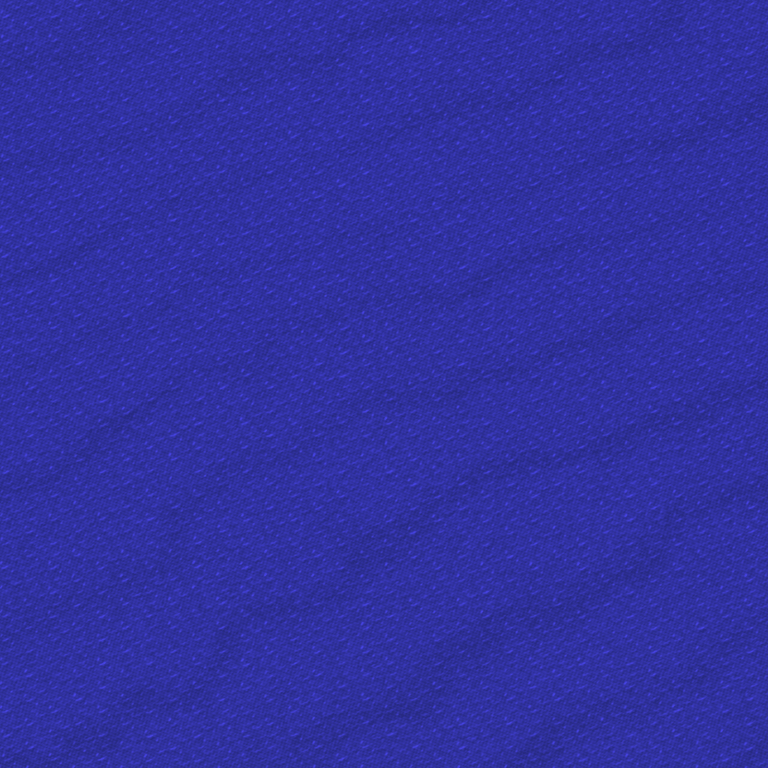
Reproduce this texture procedurally as a WebGL 2 fragment shader.

```glsl
#version 300 es
precision highp float;

uniform vec2 u_resolution;
out vec4 fragColor;

#define TILES 32.0
#define SLOPE 0.40
#define SHEAR 0.5
#define GLINT_GAIN 0.90
#define GROOVE_DEPTH 0.20
#define WEAVE_GAIN 0.14
#define GRAIN_GAIN 0.36
#define FOLD_DEPTH 0.11
#define FOLD_COUNT 7.0
#define SHADE_COLOR vec3(0.157, 0.168, 0.525)
#define GLINT_COLOR vec3(0.265, 0.255, 0.860)

const float TAU = 6.2832;

float hash(vec2 cell) {
    vec3 h = fract(cell.xyx * 0.1031);
    h += dot(h, h.yzx + 33.33);
    return fract((h.x + h.y) * h.z);
}

float valueNoise(vec2 p) {
    vec2 cell = floor(p);
    vec2 f = fract(p);
    f = f * f * (3.0 - 2.0 * f);
    float low = mix(hash(cell), hash(cell + vec2(1.0, 0.0)), f.x);
    float high = mix(hash(cell + vec2(0.0, 1.0)), hash(cell + 1.0), f.x);
    return mix(low, high, f.y);
}

float fbm(vec2 p) {
    float sum = 0.0;
    float gain = 0.5;
    for (int i = 0; i < 4; i++) {
        sum += gain * valueNoise(p);
        p = p * 2.03 + 17.3;
        gain *= 0.5;
    }
    return sum / 0.9375;
}

// Soft slanted dash, once per cell of the sheared lattice.
float stitch(vec2 q, vec2 center, vec2 size) {
    vec2 shifted = q - center + 0.5;
    vec2 d = fract(shifted) - 0.5;
    d.y += (SHEAR - SLOPE) * d.x - 0.7 * d.x * d.x;
    float strength = mix(0.55, 1.15, hash(floor(shifted) + floor(center * 91.0) + 200.0));
    return strength * exp(-dot(d / size, d / size));
}

// Long, narrow dark creases of uneven strength along the slant.
float folds(vec2 p) {
    vec2 along = normalize(vec2(1.0, SLOPE));
    vec2 across = vec2(-along.y, along.x);
    float u = dot(p, along);
    float v = dot(p, across) * FOLD_COUNT;
    v += 1.3 * (valueNoise(p * 2.2 + 40.0) - 0.5);
    v += 0.6 * (fbm(p * 12.0 + 9.0) - 0.5);
    float crease = smoothstep(0.58, 1.0, 1.0 - 2.0 * abs(fract(v) - 0.5));
    float strength = valueNoise(vec2(u * 3.5 + 20.0, floor(v) * 5.0 + 50.0));
    return crease * mix(0.3, 1.2, strength);
}

void main() {
    vec2 p = gl_FragCoord.xy / u_resolution.y;
    vec2 q = p * TILES;
    q += 0.2 * (vec2(fbm(p * 9.0), fbm(p * 9.0 + 60.0)) - 0.5);
    vec2 lattice = vec2(q.x, q.y - SHEAR * q.x);

    // Short dashes, strong and faint
    vec2 dash = vec2(0.17, 0.046);
    float glints = 0.75 * stitch(lattice, vec2(0.28, 0.20), dash);
    glints += 0.50 * stitch(lattice, vec2(0.74, 0.33), dash);
    glints += 0.45 * stitch(lattice, vec2(0.40, 0.68), dash);
    glints += 0.30 * stitch(lattice, vec2(0.90, 0.82), dash);

    // Bright knots
    vec2 knot = vec2(0.060, 0.054);
    glints += 0.95 * stitch(lattice, vec2(0.10, 0.48), knot);
    glints += 0.65 * stitch(lattice, vec2(0.56, 0.90), knot);
    glints += 0.50 * stitch(lattice, vec2(0.52, 0.48), knot);
    glints += 0.40 * stitch(lattice, vec2(0.93, 0.10), knot);

    // Shaded grooves under the dashes
    vec2 groove = vec2(0.24, 0.062);
    float grooves = stitch(lattice, vec2(0.34, 0.06), groove);
    grooves += 0.9 * stitch(lattice, vec2(0.80, 0.20), groove);
    grooves += 0.8 * stitch(lattice, vec2(0.44, 0.55), groove);
    grooves += 0.7 * stitch(lattice, vec2(0.92, 0.68), groove);

    // Slanted ribs, crossed threads and fine grain
    float rib = sin(TAU * 2.0 * lattice.y);
    float weave = sin(TAU * (5.0 * q.x + 3.0 * q.y));
    weave *= sin(TAU * (2.0 * q.x - 5.0 * q.y));
    vec2 thread = vec2(p.x, p.y - SLOPE * p.x);
    float grain = valueNoise(thread * vec2(330.0, 512.0) + vec2(0.0, 300.0)) - 0.5;

    float tone = 0.295 + 0.03 * rib + WEAVE_GAIN * weave + GRAIN_GAIN * grain;
    tone += 0.04 * (fbm(p * 6.0 + 20.0) - 0.5);
    tone += GLINT_GAIN * glints - GROOVE_DEPTH * grooves;
    tone -= FOLD_DEPTH * folds(p);

    vec3 color = mix(SHADE_COLOR, GLINT_COLOR, clamp(tone, -0.05, 1.05));
    fragColor = vec4(color, 1.0);
}
```
